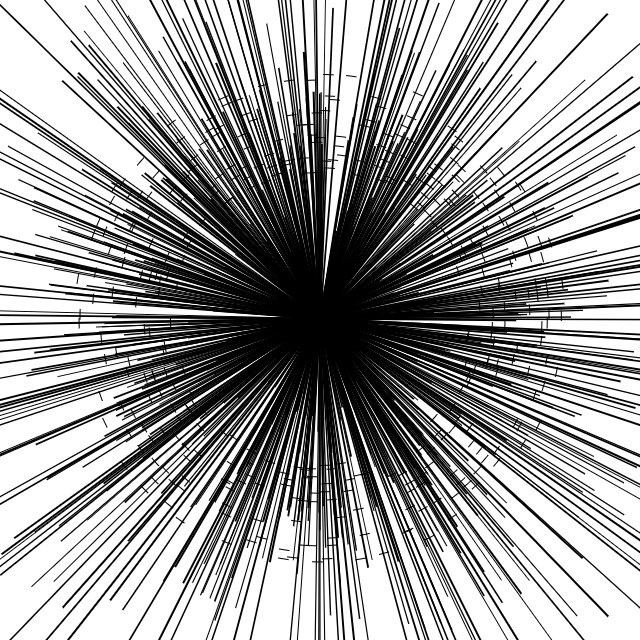
Reproduce this background procedurally as a Shadertoy shader.

```glsl
// A dense burst of thin black rays leaving one point on white paper, with
// short cross strokes around it. Rays and strokes live in jittered polar cells;
// each pixel only visits its own cell and the two beside it.

#define CENTER vec2(0.5, 0.502)
#define CELLS 96.0            // angular cells in one layer
#define LONG_LAYERS 6         // layers of rays reaching towards the border
#define LAYERS 10             // all layers, the rest being short rays
#define LONG_REACH vec2(0.27, 0.73)
#define SHORT_REACH vec2(0.11, 0.36)
#define RAY_WIDTH vec2(0.0014, 0.0032)
#define CORE_RADIUS 0.045
#define TICK_BAND vec2(0.225, 0.387)
#define TICK_RINGS 9.0
#define TICK_SIZE vec2(0.016, 0.0016)
#define TICK_CHANCE 0.42

const float TAU = 6.2831853;
const vec3 PAPER = vec3(1.0);
const vec3 INK = vec3(0.0);

// Sparse directions: angle in turns, angular spread, loss of density
const vec3 GAPS[8] = vec3[8](
    vec3(0.117, 0.032, 0.48), vec3(0.234, 0.012, 0.75),
    vec3(0.397, 0.012, 0.50), vec3(0.494, 0.006, 0.50),
    vec3(0.645, 0.022, 0.42), vec3(0.720, 0.008, 0.40),
    vec3(0.785, 0.012, 0.60), vec3(0.880, 0.015, 0.32));

vec3 hash3(vec2 p) {
    vec3 q = fract(p.xyx * vec3(0.1031, 0.1030, 0.0973));
    q += dot(q, q.yxz + 33.33);
    return fract((q.xxy + q.yzz) * q.zyx);
}

// Chance that a ray exists in a direction
float density(float turn) {
    float chance = 0.94;
    for (int i = 0; i < 8; i++) {
        float away = fract(turn - GAPS[i].x + 0.5) - 0.5;
        float k = away / GAPS[i].y;
        chance -= GAPS[i].z * exp(-k * k);
    }
    return chance;
}

// Antialiased coverage of a signed distance
float cover(float dist, float pixel) {
    return clamp(0.5 - dist / pixel, 0.0, 1.0);
}

// Share of paper left between the rays
float rayGaps(float radius, float turn, float pixel) {
    float paper = 1.0;
    for (int layer = 0; layer < LAYERS; layer++) {
        float shift = fract(float(layer) * 0.618);
        float cell = floor(turn * CELLS + shift);
        vec2 reach = layer < LONG_LAYERS ? LONG_REACH : SHORT_REACH;
        for (int side = -1; side <= 1; side++) {
            float id = cell + float(side);
            vec2 seed = vec2(mod(id, CELLS) + 7.0, float(layer) * 17.0 + 3.0);
            vec3 rnd = hash3(seed);
            float rayTurn = (id + rnd.x - shift) / CELLS;
            float across = abs(radius * sin((turn - rayTurn) * TAU));
            float width = mix(RAY_WIDTH.x, RAY_WIDTH.y, rnd.z);
            float tip = radius - mix(reach.x, reach.y, rnd.y);
            float ink = cover(max(across - 0.5 * width, tip), pixel);
            if (ink > 0.0) {
                float kept = step(hash3(seed + 211.0).x, density(rayTurn));
                paper *= 1.0 - ink * kept;
            }
        }
    }
    return paper;
}

// Share of paper left between the tangential cross strokes
float tickGaps(float radius, float turn, float pixel) {
    float paper = 1.0;
    float ringStep = (TICK_BAND.y - TICK_BAND.x) / TICK_RINGS;
    float ring = floor((radius - TICK_BAND.x) / ringStep);
    if (ring < 0.0 || ring >= TICK_RINGS) return paper;
    float cell = floor(turn * CELLS);
    for (int side = -1; side <= 1; side++) {
        float id = cell + float(side);
        vec3 rnd = hash3(vec2(mod(id, CELLS) + 401.0, ring * 13.0 + 59.0));
        float along = radius * sin((turn - (id + rnd.x) / CELLS) * TAU);
        float tickRadius = TICK_BAND.x + (ring + mix(0.15, 0.85, rnd.y)) * ringStep;
        vec2 d = abs(vec2(along, radius - tickRadius)) - 0.5 * TICK_SIZE;
        float kept = step(rnd.z, TICK_CHANCE);
        paper *= 1.0 - kept * cover(max(d.x, d.y), pixel);
    }
    return paper;
}

void mainImage(out vec4 fragColor, in vec2 fragCoord) {
    float pixel = 1.0 / min(iResolution.x, iResolution.y);
    vec2 p = (fragCoord - CENTER * iResolution.xy) * pixel;
    float radius = length(p);
    float turn = fract(atan(p.y, p.x + 1e-6) / TAU);

    float paper = rayGaps(radius, turn, pixel) * tickGaps(radius, turn, pixel);
    paper *= smoothstep(0.6, 1.2, radius / CORE_RADIUS);

    fragColor = vec4(mix(INK, PAPER, paper), 1.0);
}
```
